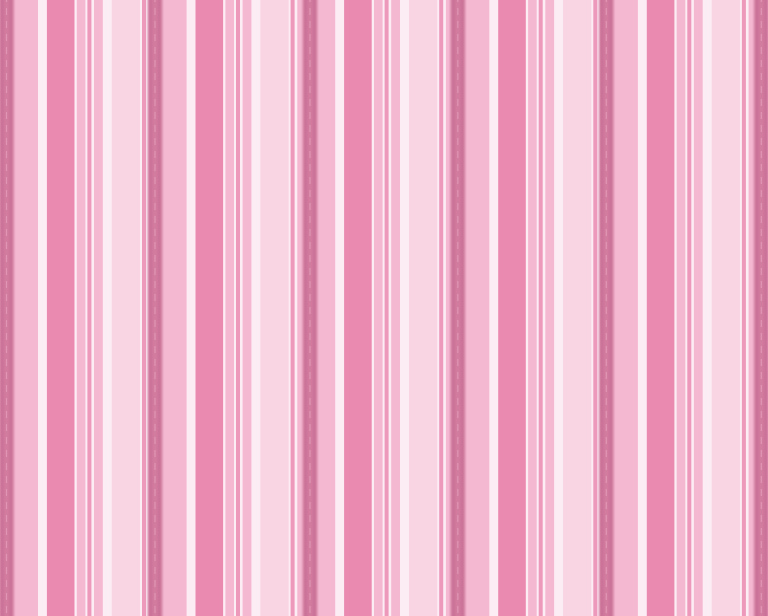
Give the GLSL for this pattern, as a Shadertoy shader.

```glsl
// Vertical candy stripes in pinks, crossed by soft mauve seams with a dashed stitch.
// Stripe groups repeat three to a panel, and each panel ends with a slightly wider gap;
// all lengths are in 1/768 of the canvas width.

const float PANEL = 451.3;

// Antialiased coverage of the interval [a, b]
float band(float x, float a, float b, float aa) {
    return clamp((x - a) / aa + 0.5, 0.0, 1.0) - clamp((x - b) / aa + 0.5, 0.0, 1.0);
}

// One stripe group, starting at u = 0 on the base pink
vec3 stripes(float u, float aa) {
    vec3 basePink  = vec3(0.96, 0.72, 0.82);
    vec3 palePink  = vec3(0.975, 0.83, 0.885);
    vec3 nearWhite = vec3(0.99, 0.925, 0.955);
    vec3 hotPink   = vec3(0.92, 0.54, 0.69);
    vec3 rose      = vec3(0.93, 0.60, 0.735);

    vec3 col = basePink;
    // Broad stripe with white borders
    col = mix(col, nearWhite, band(u, 0.0, 38.8, aa));
    col = mix(col, hotPink, band(u, 8.9, 36.5, aa));
    // Thin line inside the pink strip
    col = mix(col, nearWhite, band(u, 47.4, 56.0, aa));
    col = mix(col, rose, band(u, 49.4, 53.4, aa));
    // Pale strip and its closing thin line
    col = mix(col, nearWhite, band(u, 64.8, 110.7, aa));
    col = mix(col, palePink, band(u, 73.8, 102.0, aa));
    col = mix(col, rose, band(u, 104.0, 108.0, aa));
    return col;
}

void mainImage(out vec4 fragColor, in vec2 fragCoord) {
    float aa = 768.0 / iResolution.x;
    vec2 p = fragCoord * aa;

    // Stripe groups: the third one in a panel absorbs the extra gap
    float x = mod(p.x - 28.0, PANEL);
    float group = min(floor(x / 148.6), 2.0);
    vec3 col = stripes(x - group * 148.6 - 10.0, aa);

    // Distance to the nearest of the panel's three seams
    vec3 seams = abs(mod(p.x - vec3(6.5, 155.0, 310.0) + 0.5 * PANEL, PANEL) - 0.5 * PANEL);
    float d = min(seams.x, min(seams.y, seams.z));

    // Soft-edged seam, slightly lighter along its middle
    vec3 mauve = mix(vec3(0.825, 0.485, 0.625), vec3(0.795, 0.45, 0.595), smoothstep(0.5, 4.5, d));
    col = mix(col, mauve, 1.0 - smoothstep(4.5, 9.8, d));

    // Dashed stitch
    float dash = band(mod(p.y, 13.0), 3.0, 10.0, aa);
    col = mix(col, vec3(0.89, 0.62, 0.73), 0.75 * dash * band(d, -0.6, 0.6, aa));

    fragColor = vec4(col, 1.0);
}
```
